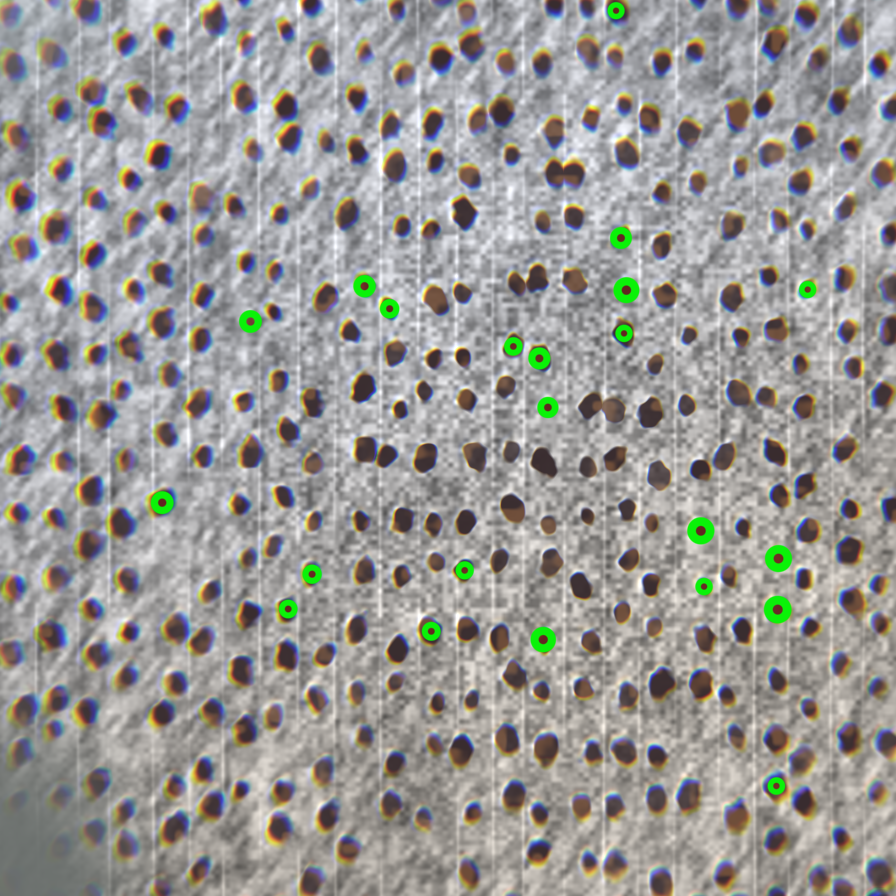
This texture is drawn by a three.js fragment shader. Its source:

```glsl
varying vec2 vUv;

#define FOCUS vec2(0.63, 0.48)
#define CELL vec2(0.042, 0.064)
#define PORE_SIZE vec2(0.0112, 0.0140)
#define FRINGE 0.011
#define RING_SHARE 0.19
#define WOOD_LEVEL 0.665
#define PORE_DARK vec3(0.22, 0.17, 0.18)
#define PORE_BROWN vec3(0.50, 0.34, 0.23)
#define RING_GREEN vec3(0.04, 0.95, 0.03)
#define RING_CORE vec3(0.45, 0.12, 0.10)
#define CORNER_GREY vec3(0.42, 0.44, 0.43)

float hash(vec2 p) {
  vec3 q = fract(p.xyx * vec3(0.1031, 0.1030, 0.0973));
  q += dot(q, q.yzx + 33.33);
  return fract((q.x + q.y) * q.z);
}

float noise(vec2 p) {
  vec2 i = floor(p), f = fract(p);
  f = f * f * (3.0 - 2.0 * f);
  return mix(mix(hash(i), hash(i + vec2(1.0, 0.0)), f.x),
             mix(hash(i + vec2(0.0, 1.0)), hash(i + vec2(1.0, 1.0)), f.x), f.y);
}

// Pores stand in columns, each column with its own vertical offset
float columnOffset(float column) {
  return hash(vec2(column, 71.0));
}

vec2 cellAt(vec2 p, float column, float row) {
  column += floor(p.x / CELL.x);
  return vec2(column, row + floor(p.y / CELL.y - columnOffset(column)));
}

vec2 poreCentre(vec2 id) {
  vec2 jitter = vec2(hash(id + 3.7), hash(id + 19.3)) - 0.5;
  return (id + 0.5 + vec2(0.5, 0.55) * jitter + vec2(0.0, columnOffset(id.x))) * CELL;
}

// x: pore coverage, y: lit rim on the upper left
vec2 pores(vec2 p, float blur) {
  vec2 result = vec2(0.0);
  float warp = 0.45 * (noise(p * 110.0) - 0.5);
  for (int i = -1; i <= 1; i++) {
    for (int j = -1; j <= 1; j++) {
      vec2 id = cellAt(p, float(i), float(j));
      if (hash(id + 41.0) < 0.05) continue;
      vec2 size = PORE_SIZE * mix(0.68, 1.15, hash(id + 57.0));
      vec2 q = (p - poreCentre(id)) / size;
      q.x += q.y * 0.5 * (hash(id + 83.0) - 0.5);
      float d = (length(q) - 1.0 + warp) * size.x;
      float depth = mix(0.72, 1.0, sqrt(hash(id + 97.0)));
      float lit = clamp(dot(q, vec2(-0.8, 0.5)), 0.0, 1.0);
      float edge = (d - 0.002) / 0.003;
      result = max(result, vec2(depth * (1.0 - smoothstep(-blur, blur, d)),
                                lit * exp(-edge * edge)));
    }
  }
  return result;
}

// Pale vertical rays between the pore columns
float rays(vec2 p) {
  float x = p.x + 0.004 * (noise(vec2(p.x * 8.0, p.y * 5.0)) - 0.5);
  float id = floor(x / CELL.x + 0.5);
  float d = x - (id + 0.25 * (hash(vec2(id, 5.0)) - 0.5)) * CELL.x;
  float strength = smoothstep(0.2, 0.8, noise(vec2(id * 7.3, p.y * 14.0)));
  return strength * (exp(-d * d / 0.000004) - 0.45 * exp(-pow((d - 0.005) / 0.003, 2.0)));
}

// Brightness of the tissue: fine cells, fibres and slanted glints
float tissue(vec2 p, float sharpness) {
  float beads = noise(p * vec2(165.0, 185.0)) - 0.5;
  float fibres = noise(p * vec2(95.0, 15.0)) - 0.5;
  vec2 slant = vec2(p.x * 0.8 - p.y * 0.6, p.x * 0.6 + p.y * 0.8);
  float glints = noise(slant * vec2(125.0, 48.0) + 31.0) - 0.5;
  float patches = noise(p * 9.0) - 0.5;
  return WOOD_LEVEL + mix(0.16, 0.38, sharpness) * beads + 0.14 * fibres
       + mix(0.34, 0.16, sharpness) * glints + 0.10 * patches + 0.15 * rays(p);
}

// Green marker rings with a dark red core, set on some pores
vec3 addRings(vec3 color, vec2 p) {
  for (int i = -1; i <= 1; i++) {
    for (int j = -1; j <= 1; j++) {
      vec2 id = cellAt(p, float(i), float(j));
      vec2 centre = poreCentre(id);
      float share = RING_SHARE * (1.0 - smoothstep(0.1, 0.55, distance(centre, FOCUS)));
      if (hash(id + 131.0) > share) continue;
      float size = hash(id + 149.0);
      float radius = mix(0.0095, 0.0155, size * size);
      float d = distance(p, centre);
      float core = 1.0 - smoothstep(-0.001, 0.001, d - 0.36 * radius);
      float disc = 1.0 - smoothstep(-0.001, 0.001, d - radius);
      color = mix(color, mix(RING_GREEN, mix(color, RING_CORE, 0.7), core), disc);
    }
  }
  return color;
}

void main() {
  vec2 p = vUv;
  vec2 outward = p - FOCUS;
  float sharpness = 1.0 - smoothstep(0.15, 0.55, length(outward));
  float blur = mix(0.0040, 0.0018, sharpness);

  // Colour fringes: each channel sees the pores slightly shifted
  vec2 shift = FRINGE * outward;
  vec2 red = pores(p + 0.5 * shift, blur);
  vec2 green = pores(p, blur);
  vec2 blue = pores(p - shift, blur);
  vec3 hole = vec3(red.x, green.x, blue.x);
  vec3 rim = vec3(red.y, green.y, blue.y);

  vec3 tint = mix(vec3(1.02, 0.99, 0.95), vec3(0.99, 1.0, 1.03),
                  smoothstep(0.1, 0.8, p.y + 0.4 * (0.5 - p.x)));
  vec3 color = tissue(p, sharpness) * tint * mix(0.94, 1.04, p.y) + 0.16 * rim;
  float brownness = smoothstep(0.45, 0.85, noise(p * 75.0 + 11.0));
  color = mix(color, mix(PORE_DARK, PORE_BROWN, 0.75 * brownness), hole);

  // Unlit corners
  float corner = 1.0 - smoothstep(0.06, 0.24, length(p * vec2(1.1, 0.85)));
  float upper = 1.0 - smoothstep(0.0, 0.2, distance(p, vec2(0.0, 1.0)));
  color = mix(color, CORNER_GREY, 0.95 * corner);
  color = mix(color, vec3(0.56, 0.60, 0.62), 0.5 * upper);

  gl_FragColor = vec4(clamp(addRings(color, p), 0.0, 1.0), 1.0);
}
```
